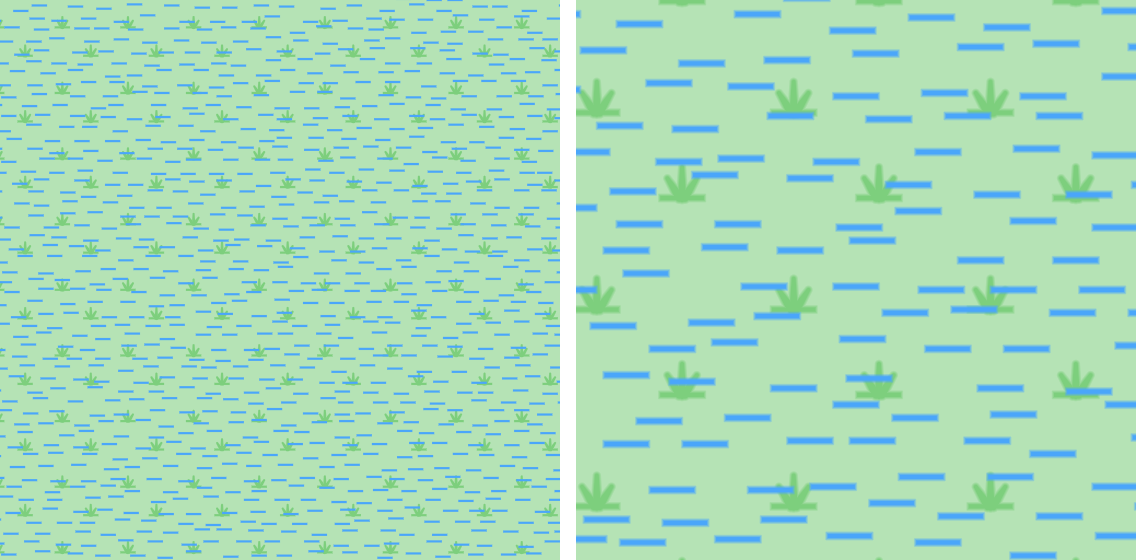
Left, the full canvas; right, a detail of the centre.
This texture is drawn by a three.js fragment shader. Its source:

```glsl
// Marsh pattern: green grass tufts on two offset square lattices over pale green,
// crossed by short blue water dashes. Each dash sits in its own cell of a staggered
// grid and is shifted in whole units by a sine hash; tufts are tapered segments.

varying vec2 vUv;

// Lengths are in units of 1/512 of the canvas.
const float CANVAS = 512.0;
const float SOFTNESS = 0.5;

const vec3 MEADOW = vec3(0.71, 0.89, 0.71);
const vec3 WATER = vec3(0.29, 0.65, 0.98);
const vec3 GRASS = vec3(0.49, 0.81, 0.49);

const float TUFT_PITCH = 60.0;
const vec2 TUFT_A = vec2(57.0, 6.0);
const vec2 TUFT_B = vec2(23.0, 40.0);
const vec2 BASE_HALF = vec2(7.0, 1.0);
const float STEM_HEIGHT = 10.4;
const vec2 BLADE_TIP = vec2(4.5, 7.0);

const vec2 DASH_CELL = vec2(28.0, 10.0);
const vec2 DASH_HALF = vec2(7.0, 1.0);
const vec2 DASH_JITTER = vec2(6.45, 3.45);
const float ROW_STAGGER = 0.5;

float hash(vec2 p) {
  return fract(sin(dot(p, vec2(127.1, 311.7))) * 43758.5453);
}

float coverage(float distance) {
  return clamp(0.5 - 0.5 * distance / SOFTNESS, 0.0, 1.0);
}

float boxDistance(vec2 p, vec2 halfSize) {
  vec2 d = abs(p) - halfSize;
  return length(max(d, 0.0)) + min(max(d.x, d.y), 0.0);
}

// Segment from a to b whose radius runs from ra to rb.
float bladeDistance(vec2 p, vec2 a, vec2 b, float ra, float rb) {
  vec2 ab = b - a;
  float t = clamp(dot(p - a, ab) / dot(ab, ab), 0.0, 1.0);
  return length(p - a - ab * t) - mix(ra, rb, t);
}

// Ground bar, upright stem and a mirrored pair of leaning blades.
float tuftDistance(vec2 p) {
  float base = boxDistance(p - vec2(0.0, BASE_HALF.y), BASE_HALF);
  float stem = bladeDistance(p, vec2(0.0, 1.0), vec2(0.0, STEM_HEIGHT), 1.6, 0.95);
  vec2 mirrored = vec2(abs(p.x), p.y);
  float blade = bladeDistance(mirrored, vec2(0.8, 1.2), BLADE_TIP, 1.7, 0.95);
  return min(base, min(stem, blade));
}

vec2 repeatAround(vec2 p, vec2 center) {
  return mod(p - center + 0.5 * TUFT_PITCH, TUFT_PITCH) - 0.5 * TUFT_PITCH;
}

// Jitter keeps every dash inside its cell, so one lookup is enough.
float dashDistance(vec2 p) {
  float row = floor(p.y / DASH_CELL.y);
  p.x += DASH_CELL.x * ROW_STAGGER * mod(row, 2.0);
  vec2 cell = vec2(floor(p.x / DASH_CELL.x), row);
  vec2 random = vec2(hash(cell), hash(cell + vec2(41.3, 17.9)));
  vec2 shift = floor((2.0 * random - 1.0) * DASH_JITTER + 0.5);
  vec2 center = (cell + 0.5) * DASH_CELL + shift;
  return boxDistance(p - center, DASH_HALF);
}

void main() {
  vec2 p = vUv * CANVAS;

  // Both tuft lattices
  float tuft = min(tuftDistance(repeatAround(p, TUFT_A)),
                   tuftDistance(repeatAround(p, TUFT_B)));
  vec3 color = mix(MEADOW, GRASS, coverage(tuft));

  // Water dashes lie over the grass
  color = mix(color, WATER, coverage(dashDistance(p)));

  gl_FragColor = vec4(color, 1.0);
}
```
